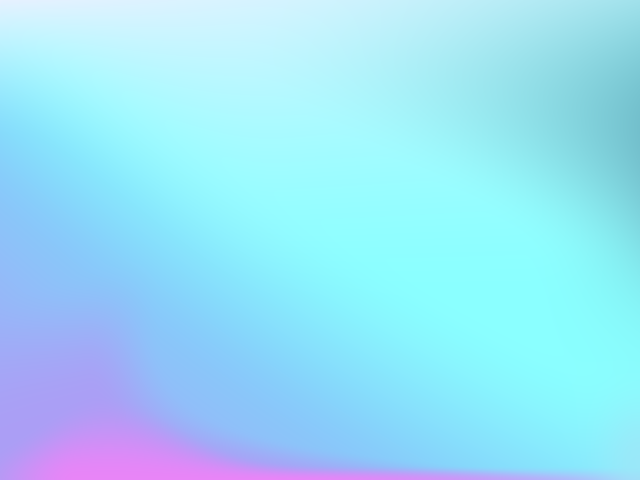
Give the GLSL for this background, as a WebGL 1 fragment shader.

```glsl
precision highp float;
// A soft pastel backdrop: cyan cooling diagonally into blue, a pale haze above,
// a teal shade on the right, a violet hill at lower left and a pink floor glow.
// Each part is a smooth mask in 0..1 canvas units, mixed over the one before.

#define CYAN       vec3(0.54, 1.00, 1.00)
#define SKY        vec3(0.52, 0.80, 0.98)
#define PERIWINKLE vec3(0.62, 0.68, 0.97)
#define HAZE       vec3(0.93, 0.94, 1.00)
#define TEAL       vec3(0.45, 0.75, 0.80)
#define VIOLET     vec3(0.67, 0.62, 0.96)
#define PINK       vec3(0.91, 0.52, 0.97)
#define PALE       vec3(0.62, 0.90, 0.97)
#define HILL_EDGE  0.19
#define FLOOR_PEAK 0.17

uniform vec2 u_resolution;

float bell(float v, float centre, float width) {
  float t = (v - centre) / width;
  return exp(-t * t);
}

// Bent diagonal ramp; depth is measured down from the top edge.
vec3 diagonalWash(float x, float depth) {
  float d = depth - 1.15 * x + 0.3 * x * x;
  vec3 wash = mix(CYAN, SKY, smoothstep(-0.05, 0.45, d));
  return mix(wash, PERIWINKLE, smoothstep(0.25, 0.85, d));
}

// Haze hangs lower toward the centre and thins to the right.
float hazeMask(float x, float depth) {
  float reach = mix(0.28, 0.62, smoothstep(0.0, 0.45, x));
  float fall = max(1.0 - depth / reach, 0.0);
  return (0.93 - 0.4 * x) * pow(fall, 1.5);
}

// Shade spreads wide near the top and narrows on its way down.
float shadeMask(float x, float depth) {
  float reach = mix(0.65, 0.18, smoothstep(0.1, 0.55, depth));
  float t = max((x - 1.0 + reach) / reach, 0.0);
  return t * t * bell(depth, 0.27, 0.28);
}

// The steep right flank flares into a long foot near the bottom.
float hillMask(float x, float depth) {
  float flare = pow(depth, 16.0);
  float edge = HILL_EDGE + 0.55 * flare;
  float softness = 0.06 + 0.25 * flare;
  float flank = 1.0 - smoothstep(edge - softness, edge + softness, x);
  return flank * smoothstep(0.62, 0.92, depth + 0.45 * x);
}

float floorMask(float x, float height) {
  float thickness = 0.03 + 0.15 * bell(x, FLOOR_PEAK, 0.15);
  float strength = smoothstep(-0.05, 0.12, x) * (1.0 - 0.7 * smoothstep(0.4, 1.0, x));
  return strength * (1.0 - smoothstep(0.0, thickness, height));
}

void main() {
  vec2 uv = gl_FragCoord.xy / u_resolution;
  float depth = 1.0 - uv.y;

  vec3 color = diagonalWash(uv.x, depth);
  color = mix(color, HAZE, hazeMask(uv.x, depth));
  color = mix(color, TEAL, shadeMask(uv.x, depth));
  color = mix(color, VIOLET, hillMask(uv.x, depth));
  color = mix(color, PINK, floorMask(uv.x, uv.y));

  // Pale glow in the lower right corner
  float corner = bell(uv.x, 1.0, 0.06) * bell(uv.y, 0.04, 0.12);
  color = mix(color, PALE, 0.8 * corner);

  gl_FragColor = vec4(color, 1.0);
}
```
